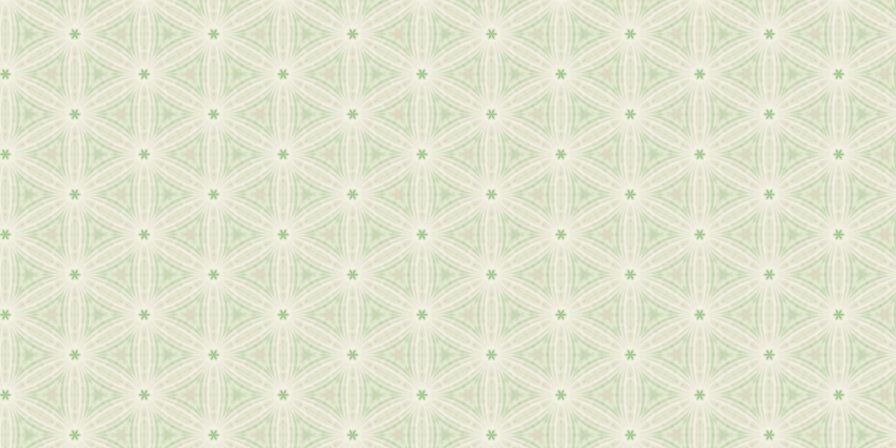
Give the GLSL for this pattern, as a WebGL 1 fragment shader.

```glsl
precision highp float;

uniform vec2 u_resolution;

const float SPACING = 0.179;              // star to star, in canvas heights
const vec2 ANCHOR = vec2(0.167, 0.924);   // centre of one star
const float SIXTH = 1.0471976;            // sixty degrees

const vec3 IVORY = vec3(0.95, 0.94, 0.885);
const vec3 CREAM = vec3(0.90, 0.90, 0.82);
const vec3 SAGE = vec3(0.835, 0.875, 0.755);
const vec3 LEAF = vec3(0.73, 0.83, 0.66);
const vec3 BEIGE = vec3(0.845, 0.835, 0.745);
const vec3 BLUSH = vec3(0.88, 0.82, 0.745);
const vec3 STAR = vec3(0.60, 0.79, 0.52);

float hash(vec2 p) {
  return fract(sin(dot(p, vec2(127.1, 311.7))) * 4375.85);
}

float noise(vec2 p) {
  vec2 i = floor(p);
  vec2 f = fract(p);
  f = f * f * (3.0 - 2.0 * f);
  return mix(mix(hash(i), hash(i + vec2(1.0, 0.0)), f.x),
             mix(hash(i + vec2(0.0, 1.0)), hash(i + 1.0), f.x), f.y);
}

// Soft line of half width w around zero
float band(float d, float w) {
  return exp(-d * d / (w * w));
}

// Offset from the nearest star of the triangular lattice
vec2 nearestStar(vec2 p) {
  vec2 cell = vec2(1.7320508, 1.0);
  vec2 a = mod(p + 0.5 * cell, cell) - 0.5 * cell;
  vec2 b = mod(p, cell) - 0.5 * cell;
  return dot(a, a) < dot(b, b) ? a : b;
}

// Mirror a sector: x runs along a lattice edge, y away from it,
// z tells the two triangle orientations apart
vec3 foldSector(vec2 q) {
  float angle = atan(q.y, q.x + 1e-5);
  float fromEdge = abs(mod(angle, SIXTH) - 0.5 * SIXTH);
  float side = mod(floor(angle / SIXTH + 0.5), 2.0);
  return vec3(length(q) * vec2(cos(fromEdge), sin(fromEdge)), side);
}

vec3 kaleidoscope(vec3 f) {
  float along = f.x;
  float away = f.y;
  float mid = 0.5 - along;
  float radius = length(f.xy);
  float arch = max(along * (1.0 - along), 0.001);
  float bow = away / arch;
  float axis = 0.5 * along * 1.1547 * 0.0 + abs(along * 0.5 - away * 0.8660254);
  float dash = 0.5 + 0.5 * cos(mid * 75.0);
  float mottle = noise(f.xy * 24.0 + 3.0);

  // Green triangles with bowed sides and a tinted heart
  vec3 col = mix(CREAM, SAGE, 0.85 * smoothstep(0.04, 0.15, away));
  float side = band(away - 0.165 + 0.5 * mid * mid, 0.024);
  col = mix(col, LEAF, side * (0.5 + 0.5 * dash));
  float inner = band(away - 0.225 + 0.3 * mid * mid, 0.014);
  col = mix(col, IVORY, 0.45 * inner);
  float heart = smoothstep(0.22, 0.28, away);
  col = mix(col, mix(BLUSH, LEAF, f.z), 0.75 * heart);

  // Dashed spindle on the edge between two stars
  col = mix(col, BEIGE, 0.75 * band(away, 0.016) * dash * smoothstep(0.12, 0.25, along));
  col = mix(col, SAGE, 0.7 * band(away - 0.045, 0.014) * band(mid, 0.14));

  // Bowed ivory rays with darker strokes in between
  for (int i = 0; i < 3; i++) {
    float n = float(i);
    float slope = 0.28 + 0.25 * n;
    float stroke = band((bow - slope - 0.12) * arch, 0.013);
    float reach = smoothstep(0.09, 0.2, radius);
    vec3 ink = mix(BEIGE, LEAF, 0.35 * n * dash);
    col = mix(col, ink, 0.6 * stroke * reach * (0.4 + 0.6 * dash));
    col = mix(col, IVORY, (0.92 - 0.22 * n) * band((bow - slope) * arch, 0.018));
  }

  // Straight spokes towards the triangle hearts
  float spoke = band(axis, 0.014);
  col = mix(col, IVORY, 0.7 * spoke * (1.0 - smoothstep(0.22, 0.34, radius)));
  col = mix(col, LEAF, 0.65 * spoke * band(radius - 0.36, 0.045));

  // Pale halo and six-armed star
  col = mix(col, IVORY, 0.7 * (1.0 - smoothstep(0.07, 0.2, radius)));
  float arms = band(axis, 0.016) * (1.0 - smoothstep(0.045, 0.09, radius));
  col = mix(col, STAR, 0.9 * arms);

  return col + 0.045 * (mottle - 0.5);
}

void main() {
  vec2 p = gl_FragCoord.xy / u_resolution.y;
  vec2 q = nearestStar((p - ANCHOR) / SPACING);
  gl_FragColor = vec4(kaleidoscope(foldSector(q)), 1.0);
}
```
